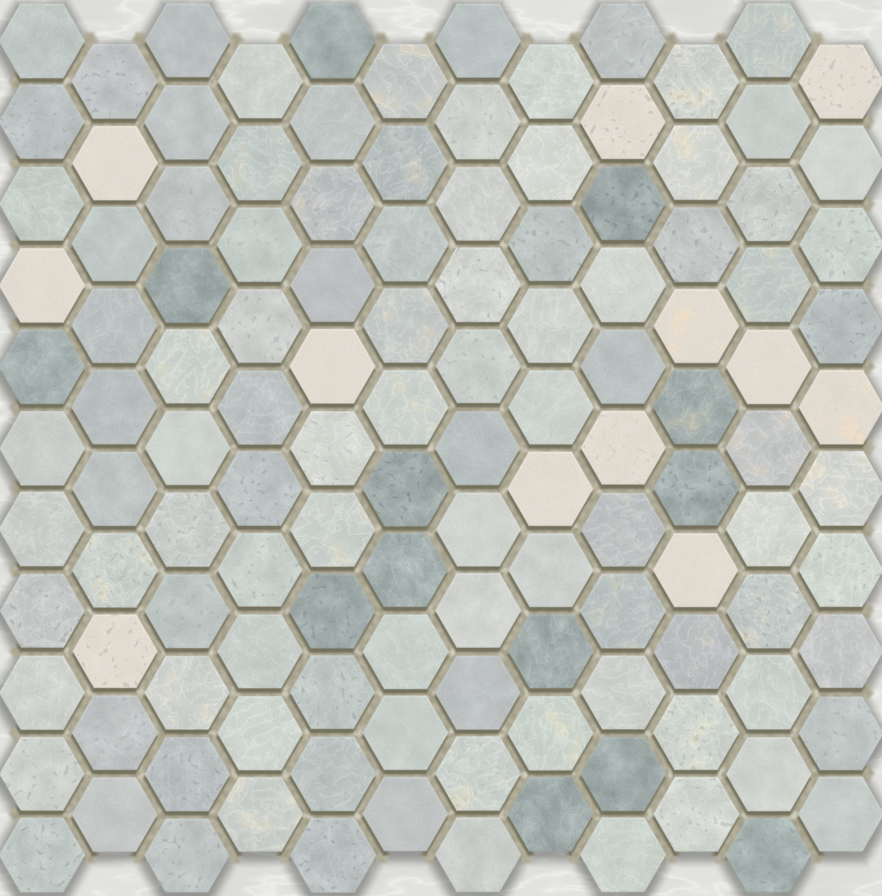
This pattern is drawn by a WebGL 2 fragment shader. Its source:

```glsl
#version 300 es
precision highp float;
// Sheet of honed marble hexagon mosaic: 12 staggered columns of 11 and 10 flat-top tiles.
// A neighbour search gives hexagon distances for tiles, joints and cast shadows;
// hashes pick each tile's stone and gradient noise adds clouds, veins and flecks.

#define ASPECT 0.984375             // canvas width over height
#define COLUMNS 12.0
#define ROWS 11.0                   // in even columns; odd columns hold one less
#define PITCH vec2(0.0811, 0.0909)  // tile spacing, canvas height = 1
#define FIRST vec2(0.0469, 0.0456)  // centre of the lower left tile
#define APOTHEM 0.0414
#define JITTER 0.0011
#define SHADOW_SHIFT vec2(0.0008, 0.0048)
#define CLOUD_AMOUNT 0.085
#define VEIN_AMOUNT 0.065

uniform vec2 u_resolution;
out vec4 fragColor;

struct Tile {
  vec3 dist;   // distances to the three nearest tiles, ascending
  vec2 id;     // column and row of the nearest
  vec2 local;  // position relative to its centre
};

vec3 hash3(vec2 p) {
  vec3 q = fract(p.xyx * vec3(0.1031, 0.1030, 0.0973));
  q += dot(q, q.yxz + 33.33);
  return fract((q.xxy + q.yzz) * q.zyx);
}

float gradientNoise(vec2 p) {
  vec2 i = floor(p), f = p - i;
  vec2 u = f * f * f * (f * (f * 6.0 - 15.0) + 10.0);
  vec4 n;
  for (int k = 0; k < 4; k++) {
    vec2 corner = vec2(k & 1, k >> 1);
    float a = 6.28318 * hash3(i + corner).x;
    n[k] = dot(vec2(cos(a), sin(a)), f - corner);
  }
  return 1.4 * mix(mix(n.x, n.y, u.x), mix(n.z, n.w, u.x), u.y);
}

float fbm(vec2 p) {
  float sum = 0.0, amp = 0.55;
  for (int k = 0; k < 4; k++) {
    sum += amp * gradientNoise(p);
    p = mat2(1.6, 1.2, -1.2, 1.6) * p + 7.3;
    amp *= 0.55;
  }
  return sum;
}

float hexagon(vec2 p, float apothem) {
  p = abs(p);
  return max(p.y, 0.8660 * p.x + 0.5 * p.y) - apothem;
}

Tile nearestTiles(vec2 p) {
  Tile t = Tile(vec3(1.0), vec2(0.0), vec2(0.0));
  float nearCol = round((p.x - FIRST.x) / PITCH.x);
  for (int i = -1; i <= 1; i++) {
    float col = nearCol + float(i), odd = mod(col, 2.0);
    if (col < 0.0 || col >= COLUMNS) continue;
    float nearRow = round((p.y - FIRST.y) / PITCH.y - 0.5 * odd);
    for (int j = -1; j <= 1; j++) {
      float row = nearRow + float(j);
      if (row < 0.0 || row >= ROWS - odd) continue;
      vec2 id = vec2(col, row);
      vec3 h = hash3(id + 41.0) - 0.5;
      vec2 local = p - FIRST - PITCH * (id + vec2(0.0, 0.5 * odd)) - JITTER * h.xy;
      float d = hexagon(local, APOTHEM + 0.6 * JITTER * h.z);
      if (d < t.dist.x) {
        t = Tile(vec3(d, t.dist.xy), id, local);
      } else if (d < t.dist.y) {
        t.dist.yz = vec2(d, t.dist.y);
      } else {
        t.dist.z = min(t.dist.z, d);
      }
    }
  }
  return t;
}

vec3 marble(Tile t) {
  vec3 h = hash3(t.id + 3.0), k = hash3(t.id * 1.7 + 91.0);
  // Stone type: blue grey to pale green, with some slate and cream tiles
  vec3 stone = mix(vec3(0.735, 0.747, 0.755), vec3(0.845, 0.852, 0.828), h.x);
  stone += vec3(-0.022, 0.004, -0.008) * h.z;
  float slate = step(h.y, 0.11), cream = step(0.92, h.y);
  stone = mix(stone, vec3(0.61, 0.655, 0.65) + 0.04 * h.z, slate);
  stone = mix(stone, vec3(0.885, 0.86, 0.82), cream);

  // Clouds, pale veins, dark flecks and rare rust stains
  float a = 6.28318 * k.x;
  vec2 q = mat2(cos(a), sin(a), -sin(a), cos(a)) * t.local + k.yz * 9.0;
  float cloud = fbm(q * 32.0);
  float vein = 1.0 - abs(gradientNoise(q * 65.0 + 1.3 * cloud));
  float fleck = smoothstep(0.35, 0.75, gradientNoise(q * 150.0) + 0.5 * cloud);
  float rust = smoothstep(0.05, 0.6, cloud) * step(0.86, k.y);
  stone += CLOUD_AMOUNT * (0.45 + 0.55 * k.z + 0.6 * slate) * (1.0 - 0.7 * cream) * cloud;
  stone += VEIN_AMOUNT * (k.y - 0.1) * (1.0 - cream) * (pow(vein, 9.0) - 0.15);
  stone -= 0.09 * fleck * smoothstep(0.4, 1.0, k.z) * vec3(1.0, 0.93, 0.9);
  stone += rust * vec3(0.035, 0.0, -0.045);
  return stone + 0.018 * gradientNoise(q * 420.0);
}

void main() {
  vec2 p = gl_FragCoord.xy / u_resolution * vec2(ASPECT, 1.0);
  float pixel = 1.0 / u_resolution.y;
  Tile t = nearestTiles(p);
  float shadowDist = nearestTiles(p + SHADOW_SHIFT).dist.x;

  // Wrinkled white film around the sheet
  float fold = fbm(p * vec2(7.0, 22.0));
  vec3 film = vec3(0.875, 0.875, 0.86) + 0.035 * fold;
  film += 0.06 * pow(1.0 - min(abs(fold), 1.0), 14.0);
  film *= 1.0 - 0.32 * (1.0 - smoothstep(-0.002, 0.016, shadowDist));

  // Tan joints: shadow below each tile, resin glints where three tiles meet
  float grain = gradientNoise(p * 130.0);
  vec3 joint = vec3(0.68, 0.66, 0.58) + 0.06 * grain;
  float glint = 1.0 - smoothstep(0.006, 0.013, t.dist.z);
  joint = mix(joint, vec3(0.84, 0.83, 0.77), glint * smoothstep(-0.4, 0.5, grain) * 0.8);
  float shade = 1.0 - smoothstep(-0.0022, 0.0024, shadowDist);
  joint = mix(joint, vec3(0.43, 0.42, 0.34), 0.9 * shade);
  float inside = 1.0 - smoothstep(0.009, 0.016, t.dist.y);
  vec3 color = mix(film, joint, inside);

  // Tile face with a faint worn rim, lit from above
  vec3 face = marble(t);
  float rim = smoothstep(-0.0035, -0.0005, t.dist.x);
  face += rim * (0.012 + 0.025 * clamp(t.local.y / APOTHEM, -1.0, 1.0));
  color = mix(face, color, smoothstep(-pixel, pixel, t.dist.x));
  fragColor = vec4(clamp(color, 0.0, 1.0), 1.0);
}
```
